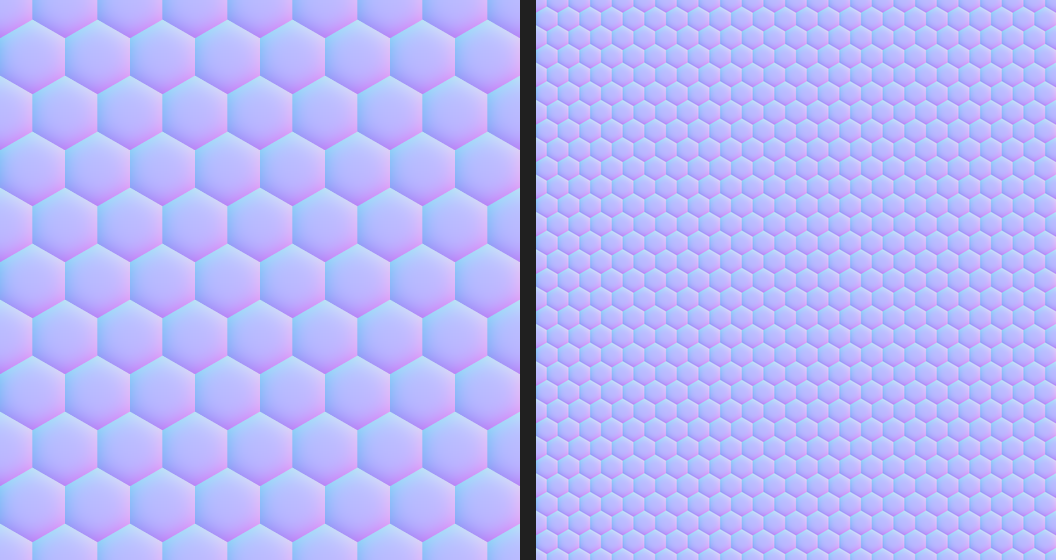
Left, the tile; right, the same tile 3 across and 3 down.
This texture map is drawn by a Shadertoy shader. Its source:

```glsl
const float COLUMNS = 8.0;
const float ROWS = 10.0;          // even, so staggered rows wrap
const float ROW_PITCH = 0.8660254; // for hexagons one unit wide
const float ROW_SHIFT = 0.014;
const float BEVEL_SLOPE = 0.52;
const float BEVEL_FALLOFF = 9.0;
const int SAMPLES = 3;

// Offset from the centre of the nearest hexagon
vec2 hexLocal(vec2 p) {
    vec2 period = vec2(1.0, 2.0 * ROW_PITCH);
    vec2 evenRow = mod(p + 0.5 * period, period) - 0.5 * period;
    vec2 oddRow = mod(p, period) - 0.5 * period;
    return dot(evenRow, evenRow) < dot(oddRow, oddRow) ? evenRow : oddRow;
}

// Pillow normal: each side tilts the surface outward, fading inward
vec3 pillowNormal(vec2 local, float slope, float falloff) {
    vec2 tilt = vec2(0.0);
    float total = 0.0;
    for (int i = 0; i < 6; i++) {
        float angle = radians(60.0) * float(i);
        vec2 side = vec2(cos(angle), sin(angle));
        float weight = exp(-falloff * (0.5 - dot(local, side)));
        tilt += side * weight;
        total += weight;
    }
    // Limit the extra tilt where two sides meet
    tilt *= slope / (0.6 + 0.4 * total);
    return normalize(vec3(tilt, 1.0));
}

// Pack a normal into a display-encoded colour
vec3 encodeNormal(vec3 normal) {
    return pow(normal * 0.5 + 0.5, vec3(1.0 / 2.2));
}

void mainImage(out vec4 fragColor, in vec2 fragCoord) {
    vec3 color = vec3(0.0);

    // Average subsamples to smooth the creases
    for (int y = 0; y < SAMPLES; y++) {
        for (int x = 0; x < SAMPLES; x++) {
            vec2 jitter = (vec2(x, y) + 0.5) / float(SAMPLES) - 0.5;
            vec2 uv = (fragCoord + jitter) / iResolution.xy;
            vec2 p = uv * vec2(COLUMNS, ROWS * ROW_PITCH) + vec2(0.0, ROW_SHIFT);
            vec3 normal = pillowNormal(hexLocal(p), BEVEL_SLOPE, BEVEL_FALLOFF);
            color += encodeNormal(normal);
        }
    }

    fragColor = vec4(color / float(SAMPLES * SAMPLES), 1.0);
}
```
